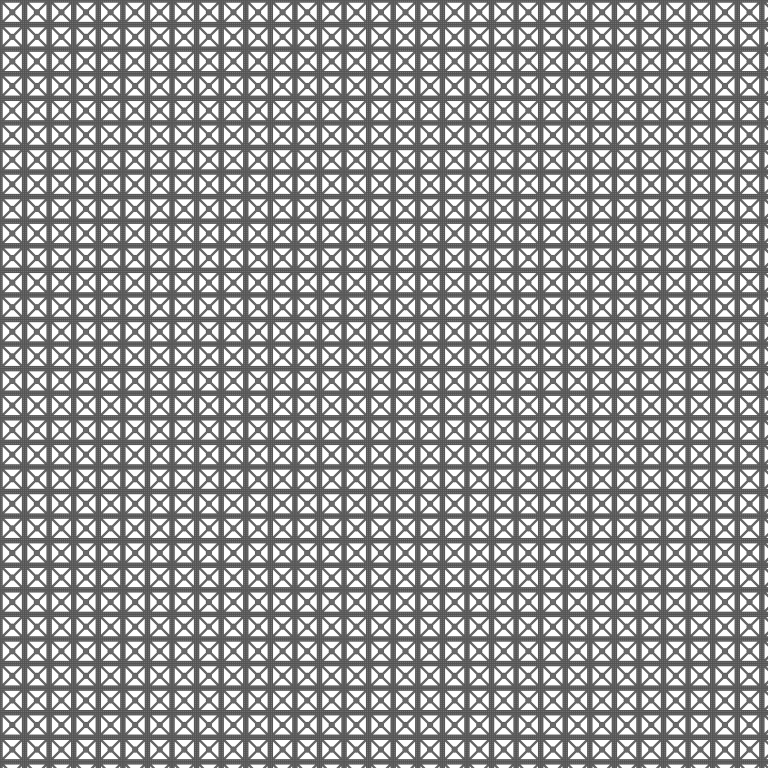
Give the GLSL for this pattern, as a three.js fragment shader.

```glsl
// Steel lattice: a square grid of riveted girders, each bay cross-braced
// by two thin diagonals that meet in a round hub, on a white ground.
// One bay is folded into a quadrant, drawn by distances and supersampled.
varying vec2 vUv;

float coverage(float dist, float blur) {
  return clamp(0.5 - dist / blur, 0.0, 1.0);
}

// Grey level of the lattice; p counts bays, girders run along whole numbers.
float latticeShade(vec2 p, float blur) {
  vec2 q = abs(fract(p) - 0.5);
  float across = 0.5 - max(q.x, q.y);
  float along = min(q.x, q.y);

  // Members
  float girder = across - 0.11;
  float brace = abs(q.x - q.y) * 0.7071 - 0.046;
  float hub = length(q) - 0.125;
  float bracing = min(brace, hub);
  float steel = min(girder, bracing);

  // Dark outlines, with lighter cores on the braces and hub
  float shade = mix(0.32, 0.41, coverage(bracing + 0.022, blur));
  shade = mix(shade, 0.33, coverage(girder, blur));

  // Two rows of rivets along every girder
  vec2 rivetOffset = vec2(across - 0.05, (fract(along * 12.0) - 0.5) / 12.0);
  float rivet = length(rivetOffset) - 0.025;
  shade = mix(shade, 0.47, coverage(rivet, blur));

  return mix(0.995, shade, coverage(steel, blur));
}

void main() {
  // 31.25 bays each way, counted from the upper left corner
  vec2 p = vec2(vUv.x, 1.0 - vUv.y) * 31.25;
  vec2 pixel = fwidth(p);
  float blur = max(pixel.x, pixel.y) / 4.0;

  // Average a 4 by 4 grid of samples inside the pixel
  float shade = 0.0;
  for (int i = 0; i < 4; i++) {
    for (int j = 0; j < 4; j++) {
      vec2 offset = (vec2(float(i), float(j)) - 1.5) / 4.0;
      shade += latticeShade(p + offset * pixel, blur) / 16.0;
    }
  }
  gl_FragColor = vec4(vec3(shade), 1.0);
}
```
